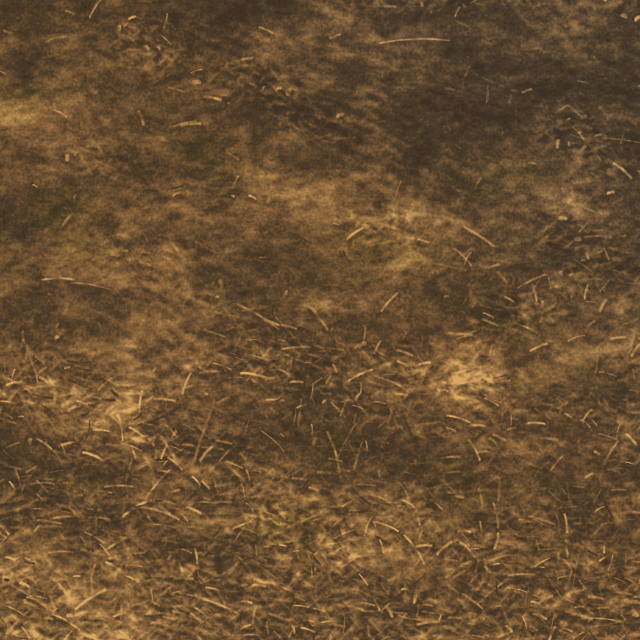
A WebGL 2 fragment shader for this texture:

```glsl
#version 300 es
precision highp float;
// Dry trodden earth in low warm light, with raked grooves, wood chips and scattered straw.
uniform vec2 u_resolution;
out vec4 fragColor;

vec2 hash2(vec2 p) {
    vec3 q = fract(p.xyx * vec3(0.1031, 0.1030, 0.0973));
    q += dot(q, q.yzx + 33.33);
    return fract((q.xx + q.yz) * q.zy);
}

float cornerSlope(vec2 cell, vec2 offset) {
    return dot(hash2(cell + 91.0) * 2.0 - 1.0, offset);
}

float gradientNoise(vec2 p) {
    vec2 i = floor(p), f = p - i;
    vec2 u = f * f * f * (f * (f * 6.0 - 15.0) + 10.0);
    vec2 e = vec2(1.0, 0.0);
    return mix(mix(cornerSlope(i, f), cornerSlope(i + e.xy, f - e.xy), u.x),
               mix(cornerSlope(i + e.yx, f - e.yx), cornerSlope(i + 1.0, f - 1.0), u.x), u.y);
}

float fbm(vec2 p) {
    float sum = 0.0, amplitude = 1.0;
    for (int i = 0; i < 4; i++) {
        sum += amplitude * gradientNoise(p);
        p = mat2(1.6, 0.5, -0.5, 1.6) * p + 17.3;
        amplitude *= 0.5;
    }
    return sum;
}

mat2 turnTo(float angle) {
    float c = cos(angle), s = sin(angle);
    return mat2(c, -s, s, c);
}

// Share of ground covered by straw: thick in front, thin patches behind
float strawDensity(vec2 p) {
    float patches = gradientNoise(p * vec2(4.0, 7.0) + 3.7) + 0.8 * gradientNoise(p * vec2(9.0, 15.0));
    return 0.05 + 0.75 * smoothstep(0.62, 0.0, p.y + 0.6 * patches);
}

// Wood chips gather in loose heaps
float chipDensity(vec2 p) {
    float heaps = gradientNoise(p * vec2(4.5, 8.0) + 21.4);
    return 0.02 + 0.5 * smoothstep(0.05, 0.35, heaps) * smoothstep(0.2, 0.6, p.y);
}

// Matted fibres: thin ridges of stretched noise in several directions
float fibres(vec2 p) {
    float ridge = 0.0;
    for (int i = 0; i < 4; i++) {
        float k = float(i);
        vec2 q = turnTo(0.75 - 0.55 * k) * p * vec2(28.0, 120.0) + 19.0 * k;
        ridge = max(ridge, gradientNoise(q));
    }
    return ridge;
}

// Lays one layer of stalks or chips, with soft shadows, over the tone
float scatter(float tone, vec2 p, float cells, float seed, bool chips) {
    float blur = max(0.0016, 0.8 / min(u_resolution.x, u_resolution.y));
    float worn = 0.7 + 1.2 * gradientNoise(p * 70.0 + seed);
    vec2 home = floor(p * cells);
    for (int k = 0; k < 9; k++) {
        vec2 cell = home + vec2(k % 3, k / 3) - 1.0;
        vec2 place = hash2(cell + seed), shape = hash2(cell + seed + 37.0);
        vec2 look = hash2(cell + seed + 71.0);
        vec2 center = (cell + place) / cells;
        float density = chips ? chipDensity(center) : strawDensity(center);
        if (look.x > density) continue;

        // Most stalks lie flat, some stand steeply
        float lean = shape.x * 2.0 - 1.0;
        mat2 turn = turnTo(-0.2 + 0.6 * lean + 1.1 * lean * lean * lean);
        float halfLength = (chips ? 0.04 + 0.1 * shape.y : 0.14 + 0.4 * shape.y) / cells;
        float halfWidth = chips ? 0.001 + 0.0025 * place.x : 0.0006 + 0.0016 * place.y;

        vec2 d = turn * (p - center);
        d.y += 0.2 * (look.y - 0.5) * d.x * d.x / halfLength;
        float beyond = max(abs(d.x) - halfLength, 0.0);
        float away = length(vec2(beyond, d.y));
        float below = length(vec2(beyond, d.y + 0.005));
        float cover = 1.0 - smoothstep(halfWidth - blur, halfWidth + blur, away);
        float light = look.y < 0.1 ? -0.12 : 0.25 + 0.85 * look.y * look.y;
        tone = mix(tone, -0.1, 0.3 * (1.0 - smoothstep(0.0, 0.007, below)));
        tone = mix(tone, light, cover * clamp(worn, 0.0, 1.0));
    }
    return tone;
}

void main() {
    vec2 p = gl_FragCoord.xy / u_resolution;
    vec2 warped = p + 0.025 * vec2(gradientNoise(p * 6.0), gradientNoise(p * 6.0 + 40.0));
    float straw = strawDensity(p), litter = max(straw, 1.4 * chipDensity(p));

    // Earth: broad drifts, flattened clods and fine crumbs
    float drift = 0.5 * fbm(warped * vec2(3.0, 5.5)) + 0.34 * fbm(warped * vec2(13.0, 25.0) + 8.0);
    float tone = 0.17 + 0.16 * (0.6 - p.y) + drift;
    tone += 0.38 * fbm(warped * vec2(42.0, 72.0) + 5.0);
    tone -= 0.12 * smoothstep(1.0, 1.7, p.x + p.y);

    // Raked grooves slanting down to the right
    float slant = dot(warped, vec2(0.5, 0.87)) + 0.012 * gradientNoise(p * 9.0);
    float raked = smoothstep(0.0, 0.3, gradientNoise(p * vec2(3.2, 4.5) + 12.6));
    tone += 0.11 * raked * sin(slant * 340.0) * (0.7 + gradientNoise(p * 25.0));

    // Matted litter catches the light around straw and chips
    tone += (0.12 + litter) * (1.1 * fibres(warped) - 0.17 + 0.5 * gradientNoise(warped * vec2(75.0, 110.0)));

    // Chips first, then straw from long stalks to short bits
    tone = scatter(tone, p, 26.0, 11.0, true);
    tone = scatter(tone, p, 42.0, 53.0, true);
    for (int i = 0; i < 6; i++) {
        float size = float(i);
        tone = scatter(tone, p, 9.0 + 3.5 * size + 0.7 * size * size, 101.0 + 29.0 * size, false);
    }

    // Sunlit drifts glow, then fine grain
    tone += 0.8 * max(tone, 0.0) * clamp(drift + 0.35 * straw, -0.4, 0.6);
    tone += 0.27 * gradientNoise(p * 230.0) + 0.16 * gradientNoise(p * 145.0 + 60.0);
    tone = clamp(max(tone, 0.45 * tone), -0.13, 1.1);

    // Warm colours, duller on the far side and faintly mossy in places
    vec3 color = mix(vec3(0.31, 0.24, 0.16), vec3(0.80, 0.62, 0.36), tone);
    color -= vec3(0.0, 0.09, 0.08) * max(tone * (1.0 - tone), 0.0);
    float dull = 0.15 * smoothstep(1.1, 1.8, p.x + p.y);
    color = mix(color, vec3(dot(color, vec3(0.4, 0.45, 0.15))), dull);
    color.rb -= 0.012 * smoothstep(0.15, 0.45, gradientNoise(p * vec2(5.0, 9.0) + 33.0));
    fragColor = vec4(color, 1.0);
}
```
